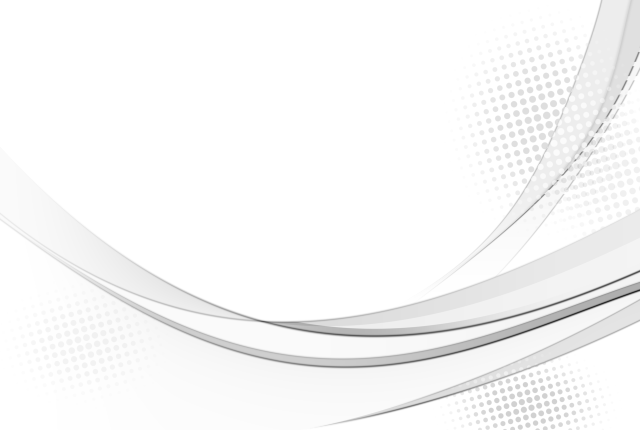
This background is drawn by a WebGL 1 fragment shader. Its source:

```glsl
precision highp float;

uniform vec2 u_resolution;

#define CANVAS vec2(768.0, 514.0)
#define RIBBON_SPAN 360.0
#define DOT_ANGLE 0.26
#define DOT_FILL 0.40
#define DASH_LENGTH 17.0
#define SHEET_INK 0.08
#define EDGE_INK 0.42

float unitsPerPixel;

// Smooth quartic through five evenly spaced values, t in 0..1
float curve(float t, float a, float b, float c, float d, float e) {
  float s = 4.0 * t;
  float k2 = s * (s - 1.0) / 2.0;
  float k3 = k2 * (s - 2.0) / 3.0;
  float k4 = k3 * (s - 3.0) / 4.0;
  return a + s * (b - a) + k2 * (c - 2.0 * b + a)
    + k3 * (d - 3.0 * c + 3.0 * b - a)
    + k4 * (e - 4.0 * d + 6.0 * c - 4.0 * b + a);
}

// Soft step across an edge
float inside(float d) {
  return smoothstep(-0.7 * unitsPerPixel, 0.7 * unitsPerPixel, d);
}

float band(float v, float low, float high) {
  return inside(v - low) * inside(high - v);
}

float stroke(float d, float width) {
  float w = max(width, 0.7 * unitsPerPixel);
  return exp(-d * d / (w * w));
}

// Round dots that shrink away from the centre
float halftone(vec2 p, vec2 centre, vec2 radius, float pitch) {
  float c = cos(DOT_ANGLE), s = sin(DOT_ANGLE);
  mat2 turn = mat2(c, s, -s, c);
  vec2 grid = turn * (p - centre) / pitch;
  vec2 cell = floor(grid) + 0.5;
  vec2 offset = (cell * turn) * pitch / radius;
  float strength = max(0.0, 1.0 - length(offset));
  float size = pitch * DOT_FILL * sqrt(strength);
  float d = length(grid - cell) * pitch;
  return inside(size - d) * smoothstep(0.0, 0.7, strength);
}

void main() {
  vec2 p = gl_FragCoord.xy / u_resolution * CANVAS;
  p.y = CANVAS.y - p.y;
  unitsPerPixel = CANVAS.y / u_resolution.y;
  float x = p.x, y = p.y, t = x / CANVAS.x;
  float shade = 1.0;

  // Sweeping edges, measured down from the top
  float crest = curve(t, 175.0, 333.0, 398.0, 388.0, 324.0);
  float veil = curve(t, 255.0, 362.0, 383.0, 338.0, 250.0);
  float keel = curve(t, 262.0, 384.0, 438.0, 414.0, 347.0);
  float keelTop = curve(t, 261.0, 377.0, 428.0, 403.0, 337.0);
  float hull = curve(t, 530.0, 532.0, 510.0, 461.0, 383.0);
  float fold = curve(t, 545.0, 540.0, 510.0, 450.0, 358.0);

  // Rising ribbon at the upper right
  float v = y / RIBBON_SPAN;
  float outer = curve(v, 722.0, 693.0, 655.0, 598.0, 486.0);
  float inner = curve(v, 757.0, 735.0, 693.0, 612.0, 490.0);
  float seam = curve(v, 790.0, 755.0, 700.0, 613.0, 500.0);
  float rim = curve(v, 800.0, 764.0, 712.0, 648.0, 565.0);
  float above = inside(veil - y);
  float fade = above * (1.0 - smoothstep(210.0, 375.0, y));
  float ribbon = band(x, outer, seam);
  shade -= fade * ribbon * 0.07;
  shade -= fade * band(x, inner, seam) * 0.05;
  shade -= fade * band(x, seam, rim) * 0.03;
  shade -= fade * stroke(x - outer, 1.1) * 0.18;
  shade -= fade * stroke(x - inner, 2.5) * 0.07;
  float dash = smoothstep(0.22, 0.32, abs(fract(y / DASH_LENGTH) - 0.5) + 0.12);
  dash = mix(dash, 1.0, smoothstep(235.0, 250.0, y));
  shade -= fade * dash * stroke(x - seam, 1.2) * 0.38;
  shade -= fade * dash * stroke(x - rim, 1.1) * 0.20;

  // Halftone patches, pale where they cross the ribbon
  float dots = above * halftone(p, vec2(652.0, 145.0), vec2(128.0, 150.0), 11.5);
  shade = mix(shade, mix(0.83, 1.0, ribbon), dots * 0.75);
  dots = above * halftone(p, vec2(735.0, 205.0), vec2(100.0, 120.0), 11.5);
  shade -= dots * (1.0 - ribbon) * 0.06;
  dots = halftone(p, vec2(100.0, 410.0), vec2(115.0, 85.0), 10.5);
  shade -= dots * inside(y - keel) * 0.045;
  dots = halftone(p, vec2(632.0, 484.0), vec2(120.0, 75.0), 9.5);
  shade -= dots * inside(y - hull) * 0.18;

  // Translucent sheets
  float enter = smoothstep(0.0, 220.0, x);
  float right = smoothstep(330.0, 768.0, x);
  float leftSheet = band(y, crest, veil);
  float depth = clamp((y - crest) / max(veil - crest, 1.0), 0.0, 1.0);
  shade -= leftSheet * (0.02 + SHEET_INK * enter * (1.0 - 0.45 * depth));
  float rightSheet = band(y, veil, crest);
  float middle = mix(veil, crest, 0.46);
  shade -= rightSheet * mix(0.07, 0.045, right);
  shade -= band(y, veil, middle) * mix(0.07, 0.035, right);
  shade -= band(y, max(veil, crest), keel) * (0.02 + 0.025 * right);
  float belly = exp(-max(y - keel, 0.0) / 45.0);
  shade -= band(y, keel, hull) * (0.008 + 0.035 * belly) * enter;

  // Shaded folds along the bright bands
  float centreGlow = stroke(x - 425.0, 140.0);
  shade -= band(y, crest - 9.0, crest) * inside(y - veil) * centreGlow * 0.22;
  shade -= band(y, keelTop, keel) * enter * (0.17 + 0.10 * right);
  shade -= band(y, fold, hull) * (0.13 - 0.05 * right);
  shade += dots * band(y, fold, hull) * 0.08;

  // Fine dark edges
  float edge = EDGE_INK * (0.25 + 0.75 * smoothstep(100.0, 400.0, x));
  shade -= stroke(y - crest, 1.4) * enter * (edge + 0.22 * right);
  shade -= stroke(y - veil, 1.2) * mix(0.06, 0.20, enter) * (1.0 - 0.8 * right);
  shade -= stroke(y - keel, 1.3) * (0.08 + enter * (edge * 0.65 + 0.28 * right));
  shade -= stroke(y - keelTop, 1.2) * enter * 0.12;
  float hullInk = smoothstep(360.0, 470.0, x) * (0.22 + 0.22 * stroke(x - 500.0, 80.0));
  shade -= stroke(y - hull, 1.2) * hullInk;
  shade -= stroke(y - fold, 1.1) * smoothstep(450.0, 540.0, x) * 0.16;

  gl_FragColor = vec4(vec3(clamp(shade, 0.0, 1.0)), 1.0);
}
```
